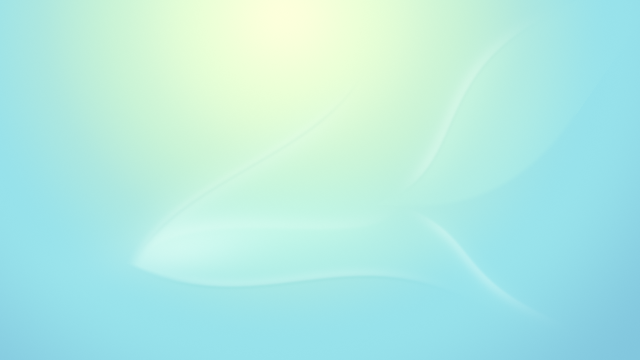
Give the GLSL for this background, as a WebGL 2 fragment shader.

```glsl
#version 300 es
precision highp float;

#define SUN_CENTER vec2(0.787, 0.965)
#define NOSE vec2(0.359, 0.266)
#define CURVE_STEPS 24
#define RIBBON_GAIN 1.0
#define BODY_GLOW 0.62
#define WING_GLOW 0.25
#define CREASE_DEPTH 0.025
#define DITHER 0.004

uniform vec2 u_resolution;
out vec4 fragColor;

float hash(vec2 p) {
    return fract(sin(dot(p, vec2(12.9898, 78.233))) * 43758.5453);
}

vec2 bezier(vec2 a, vec2 b, vec2 c, vec2 d, float t) {
    float s = 1.0 - t;
    return s * s * s * a + 3.0 * s * s * t * b + 3.0 * s * t * t * c + t * t * t * d;
}

// x: signed distance, positive on the left of the path; y: position along it
vec2 curve(vec2 p, vec2 a, vec2 b, vec2 c, vec2 d) {
    vec2 nearest = vec2(10.0, 0.0);
    vec2 from = a;
    for (int i = 1; i <= CURVE_STEPS; i++) {
        vec2 to = bezier(a, b, c, d, float(i) / float(CURVE_STEPS));
        vec2 along = to - from, rel = p - from;
        float h = clamp(dot(rel, along) / dot(along, along), 0.0, 1.0);
        float dist = length(rel - h * along);
        if (dist < abs(nearest.x)) {
            float side = along.x * rel.y - along.y * rel.x;
            nearest = vec2(side < 0.0 ? -dist : dist, (float(i - 1) + h) / float(CURVE_STEPS));
        }
        from = to;
    }
    return nearest;
}

// Streak with a separate falloff on each side, fading out at both ends
float ribbon(vec2 q, float leftWidth, float rightWidth) {
    float x = q.x / (q.x > 0.0 ? leftWidth : rightWidth);
    float taper = smoothstep(0.0, 0.25, q.y) * smoothstep(1.0, 0.6, q.y);
    return exp(-x * x) * taper * RIBBON_GAIN;
}

float crease(vec2 q) {
    float x = (q.x + 0.008) / 0.005;
    return exp(-x * x) * smoothstep(0.0, 0.2, q.y) * smoothstep(1.0, 0.7, q.y);
}

float glow(vec2 p, vec2 center, vec2 size, float angle) {
    float c = cos(angle), s = sin(angle);
    vec2 q = mat2(c, -s, s, c) * (p - center) / size;
    return exp(-dot(q, q));
}

// Warm light fading through green into blue
vec3 backdrop(vec2 p) {
    float d = length(p - SUN_CENTER);
    vec3 col = mix(vec3(0.99, 1.00, 0.86), vec3(0.91, 1.00, 0.84), smoothstep(0.0, 0.28, d));
    col = mix(col, vec3(0.78, 0.95, 0.84), smoothstep(0.20, 0.54, d));
    col = mix(col, vec3(0.69, 0.91, 0.87), smoothstep(0.46, 0.70, d));
    col = mix(col, vec3(0.59, 0.885, 0.92), smoothstep(0.60, 0.92, d));
    return mix(col, vec3(0.51, 0.78, 0.87), smoothstep(0.92, 1.38, d));
}

void main() {
    vec2 p = gl_FragCoord.xy / u_resolution.y;
    vec3 col = backdrop(p);

    // Flowing paths
    vec2 back = curve(p, NOSE, vec2(0.491, 0.516), vec2(0.921, 0.579), vec2(1.019, 0.838));
    vec2 spine = curve(p, NOSE, vec2(0.521, 0.481), vec2(1.053, 0.273), vec2(1.111, 0.444));
    vec2 belly = curve(p, NOSE, vec2(0.729, 0.106), vec2(0.965, 0.352), vec2(1.319, 0.164));
    vec2 upper = curve(p, vec2(1.088, 0.456), vec2(1.296, 0.558), vec2(1.190, 0.821), vec2(1.5625, 0.981));
    vec2 lower = curve(p, vec2(1.111, 0.426), vec2(1.345, 0.338), vec2(1.238, 0.220), vec2(1.604, 0.081));
    vec2 rim = curve(p, vec2(1.111, 0.428), vec2(1.319, 0.410), vec2(1.481, 0.502), vec2(1.597, 0.676));

    // Soft light inside the body and around its nose
    float body = smoothstep(0.015, -0.03, back.x) * smoothstep(-0.006, 0.008, belly.x);
    float core = glow(p, vec2(0.51, 0.315), vec2(0.23, 0.075), 0.16);
    float haze = glow(p, vec2(0.78, 0.34), vec2(0.46, 0.17), 0.08);
    col = mix(col, vec3(0.95, 1.00, 0.98), core * BODY_GLOW * mix(0.28, 1.0, body));
    col = mix(col, vec3(0.76, 0.99, 0.94), haze * mix(0.22, 0.5, body));

    // Translucent wing between the upper tail and its rim
    float wing = smoothstep(0.03, -0.03, upper.x) * smoothstep(-0.006, 0.012, rim.x);
    wing *= glow(p, vec2(1.34, 0.62), vec2(0.24, 0.32), -0.4);
    col = mix(col, vec3(0.80, 1.00, 0.92), wing * WING_GLOW);

    // Broad veils, then narrow bright streaks
    float veil = 0.20 * ribbon(back, 0.06, 0.07) + 0.12 * ribbon(spine, 0.05, 0.04)
               + 0.15 * ribbon(upper, 0.06, 0.05) + 0.10 * ribbon(lower, 0.03, 0.05);
    float streak = 0.16 * ribbon(back, 0.012, 0.035) + 0.16 * ribbon(spine, 0.025, 0.008)
                 + 0.26 * ribbon(upper, 0.022, 0.009) + 0.28 * ribbon(lower, 0.006, 0.018)
                 + 0.20 * ribbon(belly, 0.018, 0.006);
    col = mix(col, vec3(0.86, 1.00, 0.94), veil);
    col = mix(col, vec3(0.95, 1.00, 0.98), streak);
    col -= CREASE_DEPTH * (crease(back) + crease(upper) + crease(belly)) * vec3(1.0, 0.5, 0.5);

    col += (hash(gl_FragCoord.xy) - 0.5) * DITHER;
    fragColor = vec4(clamp(col, 0.0, 1.0), 1.0);
}
```
